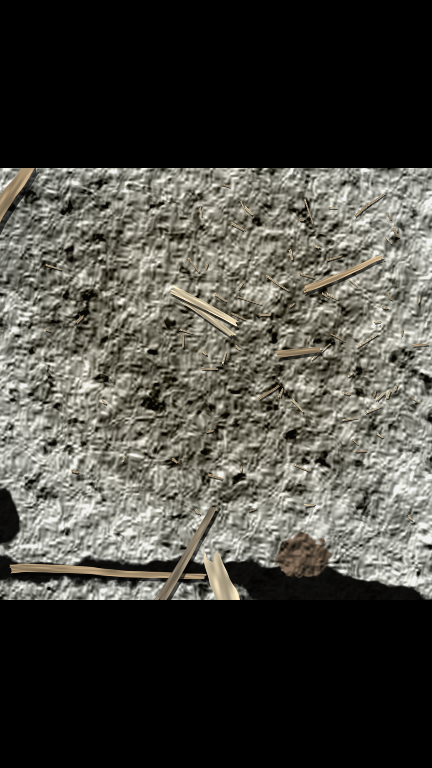
Write a WebGL 2 fragment shader that draws this texture.

```glsl
#version 300 es
precision highp float;
// Sunlit dry soil with straw, in a square panel between two black bars.
// The crumbs are embossed value noise, the straws are tapered, frayed boxes
// with cast shadows, and a ragged dark gap runs along the lower edge.
uniform vec2 u_resolution;
out vec4 fragColor;

const vec2 TO_LIGHT = vec2(-0.45, 0.9);
const vec3 PALE_STRAW = vec3(0.86, 0.80, 0.67);
const vec3 TAN_STRAW = vec3(0.68, 0.59, 0.46);
const vec3 GREY_STRAW = vec3(0.55, 0.50, 0.42);

float hash(vec2 p) {
  return fract(sin(dot(p, vec2(12.9898, 78.233))) * 43758.5453);
}

float noise(vec2 p) {
  vec2 cell = floor(p), f = fract(p);
  f = f * f * (3.0 - 2.0 * f);
  float bottom = mix(hash(cell), hash(cell + vec2(1.0, 0.0)), f.x);
  float top = mix(hash(cell + vec2(0.0, 1.0)), hash(cell + 1.0), f.x);
  return mix(bottom, top, f.y);
}

float fbm(vec2 p) {
  float sum = 0.0, weight = 0.5;
  for (int i = 0; i < 4; i++) {
    sum += weight * noise(p);
    p = mat2(1.6, 1.2, -1.2, 1.6) * p + 7.3;
    weight *= 0.5;
  }
  return sum / 0.9375;
}

// Slope of the noise surface towards the light
float relief(vec2 p) {
  return noise(p) - noise(p + TO_LIGHT * 0.9);
}

float ellipseFade(vec2 p, vec2 centre, vec2 radius) {
  return 1.0 - smoothstep(0.3, 1.0, length((p - centre) / radius));
}

// Coordinates along and across the line from a to b
vec2 alongAcross(vec2 p, vec2 a, vec2 b) {
  vec2 dir = normalize(b - a);
  return vec2(dot(p - a, dir), dot(p - a, vec2(-dir.y, dir.x)));
}

float strawMask(vec2 p, vec2 a, vec2 b, float halfWidth, float px) {
  float len = length(b - a);
  vec2 s = alongAcross(p, a, b);
  s.y += halfWidth * 0.7 * (noise(vec2(s.x * 22.0, len * 91.0)) - 0.5);
  float fray = halfWidth * 1.6 * noise(vec2(s.y / halfWidth * 3.0, len * 57.0));
  float width = halfWidth * mix(1.0, 0.6, clamp(s.x / len, 0.0, 1.0));
  float d = max(abs(s.y) - width, abs(s.x - 0.5 * len) - 0.5 * len + fray);
  return 1.0 - smoothstep(-0.6 * px, 0.6 * px, d);
}

vec3 layStraw(vec3 under, vec2 p, vec2 a, vec2 b, float halfWidth, vec3 tint, float px) {
  // Skip points beyond the reach of the straw and its shadow
  float reach = 0.5 * length(b - a) + 4.0 * halfWidth + 0.005 + px;
  if (length(p - 0.5 * (a + b)) > reach) return under;
  vec2 drop = TO_LIGHT * (0.002 + 0.7 * halfWidth);
  under *= 1.0 - 0.65 * strawMask(p + drop, a, b, halfWidth, px);
  vec2 s = alongAcross(p, a, b);
  float fibre = noise(vec2(s.x * 25.0, s.y / halfWidth * 3.0));
  return mix(under, tint * (0.72 + 0.5 * fibre), strawMask(p, a, b, halfWidth, px));
}

vec3 soil(vec2 p) {
  vec2 warped = p + 0.012 * vec2(noise(p * 30.0), noise(p * 30.0 + 40.0));
  float tone = 0.55 + 0.46 * relief(warped * 145.0) + 0.36 * relief(warped * 62.0 + 9.0);
  tone += 0.2 * relief(warped * 24.0) + 0.40 * (fbm(p * 15.0) - 0.5);
  // Dusty rim, darker damp middle and upper left
  float damp = ellipseFade(p, vec2(0.50, 0.60), vec2(0.62, 0.60));
  tone += 0.12 - 0.20 * damp - 0.16 * ellipseFade(p, vec2(0.08, 0.84), vec2(0.22, 0.2));
  // Shaded pits between crumbs
  tone -= 0.40 * smoothstep(0.63, 0.78, fbm(warped * vec2(25.0, 31.0) + 3.0));
  vec3 warmth = mix(vec3(0.0, 0.005, -0.025), vec3(0.015, 0.0, -0.06), damp);
  return clamp(vec3(tone) + warmth, 0.02, 0.95);
}

// Ragged trench below the crust, falling away to the right
float gapMask(vec2 p) {
  float slope = 0.075 * smoothstep(0.7, 1.0, p.x);
  float upper = 0.088 - slope + 0.05 * (fbm(p * 19.0) - 0.5);
  float lower = 0.045 - 0.09 * smoothstep(0.45, 0.75, p.x) + 0.05 * (fbm(p * 32.0 + 5.0) - 0.5);
  float trench = smoothstep(-0.005, 0.005, upper - p.y) * smoothstep(-0.008, 0.008, p.y - lower);
  float hole = ellipseFade(p + 0.03 * (fbm(p * 25.0) - 0.5), vec2(0.0, 0.19), vec2(0.06, 0.085));
  return max(trench, smoothstep(0.1, 0.4, hole));
}

void main() {
  float px = 1.0 / u_resolution.x;
  vec2 p = (gl_FragCoord.xy - 0.5 * u_resolution) * px + 0.5;
  vec3 ground = soil(p);
  vec3 col = mix(ground, vec3(0.015, 0.013, 0.01), 0.95 * gapMask(p));

  // Brown clod in the trench
  float clod = ellipseFade(p + 0.03 * (fbm(p * 40.0) - 0.5), vec2(0.70, 0.10), vec2(0.075, 0.065));
  col = mix(col, ground * vec3(0.56, 0.47, 0.40), smoothstep(0.1, 0.3, clod));

  // Scattered chaff, larger and denser at the upper right
  for (int i = 0; i < 76; i++) {
    float id = float(i), big = step(id, 30.0);
    vec2 r = vec2(hash(vec2(id, 1.7)), hash(vec2(id, 5.3)));
    vec2 a = mix(vec2(0.02, 0.14) + r * vec2(0.96, 0.84), vec2(0.42, 0.45) + r * vec2(0.48, 0.5), big);
    float angle = 3.14 * hash(vec2(id, 9.1)) - 1.57, size = hash(vec2(id, 3.9));
    vec2 b = a + vec2(cos(angle), sin(angle)) * (0.018 + (0.025 + 0.03 * big) * size * size);
    vec3 tint = mix(TAN_STRAW, PALE_STRAW, hash(vec2(id, 7.7)));
    col = layStraw(col, p, a, b, 0.0014 + 0.0022 * hash(vec2(id, 2.2)), tint, px);
  }

  // Large splinters
  col = layStraw(col, p, vec2(0.42, 0.70), vec2(0.545, 0.606), 0.009, PALE_STRAW, px);
  col = layStraw(col, p, vec2(0.395, 0.722), vec2(0.555, 0.638), 0.010, PALE_STRAW * 1.08, px);
  col = layStraw(col, p, vec2(0.70, 0.715), vec2(0.89, 0.795), 0.008, TAN_STRAW * 1.15, px);
  col = layStraw(col, p, vec2(0.634, 0.567), vec2(0.75, 0.58), 0.009, TAN_STRAW, px);
  col = layStraw(col, p, vec2(-0.03, 0.86), vec2(0.075, 1.02), 0.020, TAN_STRAW, px);

  // Stalks across the trench
  col = layStraw(col, p, vec2(0.02, 0.075), vec2(0.48, 0.052), 0.010, TAN_STRAW, px);
  col = layStraw(col, p, vec2(0.364, -0.01), vec2(0.50, 0.225), 0.012, GREY_STRAW, px);
  col = layStraw(col, p, vec2(0.53, -0.04), vec2(0.49, 0.125), 0.030, PALE_STRAW, px);

  // Black bars above and below the square panel
  float panel = 1.0 - smoothstep(-0.5 * px, 0.5 * px, abs(p.y - 0.5) - 0.5);
  fragColor = vec4(clamp(col, 0.0, 1.0) * panel, 1.0);
}
```
